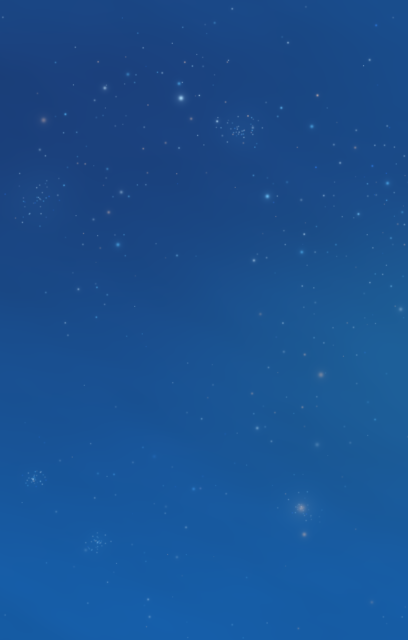
Write a Shadertoy shader that draws this texture.

```glsl
const vec3 NIGHT_BLUE = vec3(0.105, 0.252, 0.488);
const vec3 MID_BLUE = vec3(0.098, 0.305, 0.555);
const vec3 HORIZON_BLUE = vec3(0.085, 0.362, 0.650);
const vec3 TEAL_HAZE = vec3(0.115, 0.378, 0.600);
const vec3 PALE_STAR = vec3(0.72, 0.85, 0.95);
const vec3 CYAN_STAR = vec3(0.35, 0.75, 1.00);
const vec3 DEEP_STAR = vec3(0.15, 0.45, 0.95);
const vec3 WARM_STAR = vec3(0.82, 0.70, 0.68);
const float HAZE_CONTRAST = 0.045;
const int CLUSTER_COUNT = 5;
const int CLUSTER_STARS = 34;
// Cluster centre x, y, spread and brightness, in canvas heights
const vec4 CLUSTERS[CLUSTER_COUNT] = vec4[](
    vec4(0.060, 0.690, 0.060, 0.40), vec4(0.375, 0.795, 0.038, 0.42),
    vec4(0.471, 0.206, 0.042, 0.25), vec4(0.152, 0.153, 0.022, 0.24),
    vec4(0.052, 0.251, 0.020, 0.30));

vec3 hash3(vec2 p) {
    vec3 q = fract(p.xyx * vec3(0.1031, 0.1030, 0.0973));
    q += dot(q, q.yxz + 33.33);
    return fract((q.xxy + q.yzz) * q.zyx);
}

float noise(vec2 p) {
    vec2 i = floor(p), f = fract(p);
    f = f * f * (3.0 - 2.0 * f);
    float low = mix(hash3(i).x, hash3(i + vec2(1, 0)).x, f.x);
    float high = mix(hash3(i + vec2(0, 1)).x, hash3(i + vec2(1, 1)).x, f.x);
    return mix(low, high, f.y);
}

float fbm(vec2 p) {
    float sum = 0.0, weight = 0.5;
    for (int i = 0; i < 4; i++) {
        sum += weight * noise(p);
        p = p * 2.03 + 17.0;
        weight *= 0.5;
    }
    return sum;
}

float spot(vec2 offset, float radius) {
    return exp(-dot(offset, offset) / (radius * radius));
}

vec3 starColor(float pick) {
    vec3 cool = mix(PALE_STAR, CYAN_STAR, smoothstep(0.3, 0.6, pick));
    cool = mix(cool, DEEP_STAR, smoothstep(0.68, 0.74, pick));
    return mix(cool, WARM_STAR, smoothstep(0.78, 0.82, pick));
}

vec3 skyColor(vec2 p, float across) {
    vec3 sky = mix(HORIZON_BLUE, MID_BLUE, smoothstep(0.0, 0.52, p.y));
    sky = mix(sky, NIGHT_BLUE, smoothstep(0.38, 0.82, p.y));
    float rightGlow = smoothstep(0.25, 1.1, across);
    sky = mix(sky, TEAL_HAZE, 0.95 * rightGlow * exp(-pow((p.y - 0.44) / 0.24, 2.0)));
    sky = mix(sky, MID_BLUE, 0.9 * rightGlow * smoothstep(0.6, 0.85, p.y));
    sky = mix(sky, MID_BLUE, 0.35 * smoothstep(0.88, 1.0, p.y));
    float haze = fbm(p * vec2(4.0, 9.0) + vec2(0.0, p.x * 3.0)) - 0.47;
    return sky * (1.0 + HAZE_CONTRAST * 2.0 * haze);
}

// One star at most per grid cell, kept away from the cell edges
vec3 addStars(vec3 color, vec2 p, float cells, float chance, float radius, float light, float glow) {
    vec2 cell = floor(p * cells);
    vec3 place = hash3(cell + cells * 3.7);
    vec3 look = hash3(cell + cells * 9.1 + 51.0);
    vec2 center = (cell + 0.2 + 0.6 * place.xy) / cells;
    float crowd = smoothstep(0.25, 0.7, noise(center * 6.0 + 4.0));
    float height = smoothstep(0.2, 0.95, center.y);
    float present = step(place.z, chance * (0.3 + 1.4 * crowd) * mix(0.55, 1.3, height));
    float size = radius * mix(0.75, 1.25, look.x);
    float shine = light * mix(0.3, 1.0, look.y) * mix(0.5, 1.0, height);
    float body = spot(p - center, size) + glow * spot(p - center, size * 2.8);
    return mix(color, starColor(look.z), min(present * shine * body, 1.0));
}

vec3 addCluster(vec3 color, vec2 p, vec4 cluster, float seed) {
    vec2 offset = p - cluster.xy;
    color = mix(color, CYAN_STAR, 0.045 * spot(offset, cluster.z * 0.8));
    for (int i = 0; i < CLUSTER_STARS; i++) {
        vec3 h = hash3(vec2(float(i) + 3.0, seed * 13.0 + 7.0));
        float angle = 6.2832 * h.x;
        vec2 center = cluster.z * h.y * vec2(cos(angle), 0.75 * sin(angle));
        float shine = cluster.w * mix(0.25, 1.0, h.z);
        color = mix(color, starColor(fract(h.z * 7.0) * 0.85), shine * spot(offset - center, 0.0013));
    }
    return color;
}

void mainImage(out vec4 fragColor, in vec2 fragCoord) {
    vec2 p = fragCoord / iResolution.y;
    vec3 color = skyColor(p, fragCoord.x / iResolution.x);

    // Field stars, from dust to bright ones with a halo
    color = addStars(color, p, 64.0, 0.13, 0.0013, 0.42, 0.0);
    color = addStars(color, p, 37.0, 0.12, 0.0016, 0.70, 0.05);
    color = addStars(color, p, 19.0, 0.12, 0.0022, 0.75, 0.12);
    color = addStars(color, p, 9.0, 0.22, 0.0031, 0.85, 0.18);

    for (int i = 0; i < CLUSTER_COUNT; i++)
        color = addCluster(color, p, CLUSTERS[i], float(i));

    // Soft warm star inside the lower cluster
    vec2 warmOffset = p - CLUSTERS[2].xy;
    color = mix(color, WARM_STAR, 0.38 * spot(warmOffset, 0.006) + 0.08 * spot(warmOffset, 0.018));

    fragColor = vec4(color, 1.0);
}
```
